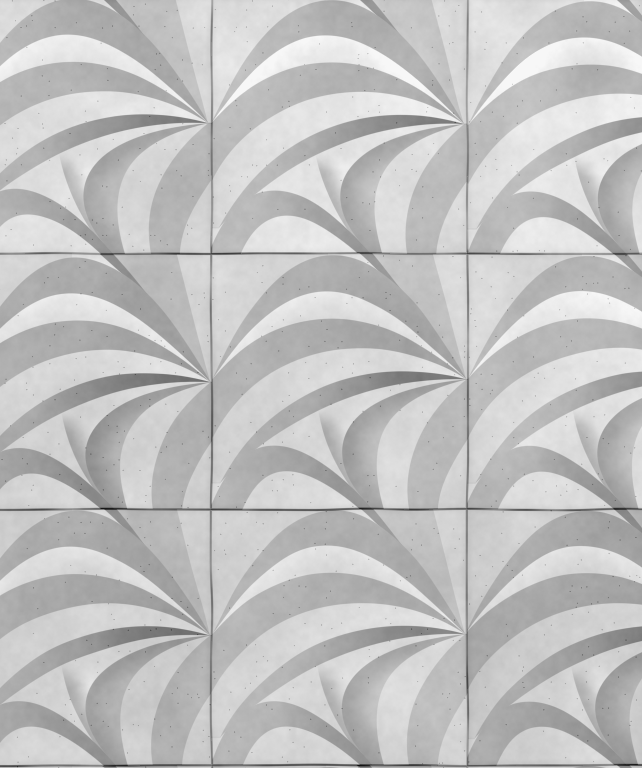
Give the GLSL for this pattern, as a Shadertoy shader.

```glsl
// Cast concrete wall tiles carved with fans of curved, shaded blades.

const vec2 FAN = vec2(0.99, 0.495); // point where the blades meet

float hash(vec2 p) {
    vec3 q = fract(p.xyx * vec3(0.1031, 0.1030, 0.0973));
    q += dot(q, q.yzx + 33.33);
    return fract((q.x + q.y) * q.z);
}

float noise(vec2 p) {
    vec2 i = floor(p), f = fract(p);
    f = f * f * (3.0 - 2.0 * f);
    return mix(mix(hash(i), hash(i + vec2(1, 0)), f.x),
               mix(hash(i + vec2(0, 1)), hash(i + vec2(1, 1)), f.x), f.y);
}

float fbm(vec2 p) {
    float sum = 0.0, amp = 0.5;
    for (int i = 0; i < 5; i++) {
        sum += amp * noise(p);
        p = p * 2.03 + 17.0;
        amp *= 0.5;
    }
    return sum;
}

vec2 bezier(vec2 a, vec2 b, vec2 c, vec2 d, float t) {
    float s = 1.0 - t;
    return s * s * s * a + 3.0 * s * t * (s * b + t * c) + t * t * t * d;
}

// Signed distance past a cubic whose x rises from a to d.
float past(vec2 p, vec2 a, vec2 b, vec2 c, vec2 d) {
    float t = 0.5;
    for (float h = 0.25; h > 0.00003; h *= 0.5)
        t += bezier(a, b, c, d, t).x < p.x ? h : -h;
    vec2 tangent = bezier(a, b, c, d, t + 0.005) - bezier(a, b, c, d, t - 0.005);
    return (p.y - bezier(a, b, c, d, t).y) * abs(tangent.x) / length(tangent);
}

float edge(float d) {
    float w = max(2.2 / iResolution.y, 0.002);
    return smoothstep(-w, w, d);
}

// Tone of one tile; y runs downward from 0 to 1.
float relief(vec2 p) {
    vec2 v = p.yx, fan = FAN.yx;

    // Upper right corner with a soft wedge
    float wedge = p.x - mix(0.86, 0.99, p.y * 2.0);
    float tone = mix(0.85, 0.77, smoothstep(0.55, 0.7, p.x) * (1.0 - edge(wedge)));

    // Leaf, whose tail runs on into the tile below
    vec2 q = p.y < 0.4 ? p + vec2(0, 1) : p;
    float leafTop = past(q, vec2(0, 0.98), vec2(0.14, 0.62), vec2(0.42, 0.68), vec2(0.8, 1.235));
    float leafLow = past(q, vec2(0.1, 1.05), vec2(0.2, 0.75), vec2(0.4, 0.78), vec2(0.8, 1.235));
    float leaf = mix(mix(0.73, 0.62, smoothstep(0.1, 0.6, p.x)), 0.86 + 0.05 * p.x, edge(leafLow));
    float tail = step(0.45, p.x) * step(p.x, 0.8);
    if (p.y < 0.4) tone = mix(tone, leaf, edge(leafTop) * tail);

    // Three sweeping blades, alternately shaded and lit
    float d = past(p, vec2(0, 0.49), vec2(0.27, -0.1), vec2(0.6, -0.2), FAN);
    tone = mix(tone, mix(0.74, 0.67, p.x), edge(d));
    d = past(p, vec2(0, 0.49), vec2(0.33, 0.02), vec2(0.55, 0.05), FAN);
    tone = mix(tone, 0.93 - 0.5 * clamp(d, 0.0, 0.1), edge(d));
    d = past(p, vec2(0, 0.49), vec2(0.25, 0.2), vec2(0.62, 0.155), FAN);
    tone = mix(tone, mix(0.74, 0.67, p.x), edge(d));
    d = past(p, vec2(0, 0.72), vec2(0.18, 0.36), vec2(0.66, 0.27), FAN);
    tone = mix(tone, mix(0.84, 0.91, p.x), edge(d));
    d = past(p, vec2(0.03, 0.9), vec2(0.22, 0.53), vec2(0.62, 0.39), FAN);
    tone = mix(tone, mix(0.73, 0.52, smoothstep(0.2, 0.9, p.x)), edge(d));
    float lower = past(p, vec2(0.03, 0.9), vec2(0.25, 0.66), vec2(0.6, 0.475), FAN);

    // Hollow beneath them, creased down the middle
    float crease = past(v, vec2(0.61, 0.41), vec2(0.72, 0.43), vec2(0.84, 0.47), vec2(1.0, 0.6));
    float hollow = mix(0.87, mix(0.72, 0.91, smoothstep(0.0, 0.1, crease)),
                       edge(crease) * smoothstep(0.6, 0.7, p.y));

    // Two blades falling from the fan
    d = past(v, fan, vec2(0.53, 0.55), vec2(0.75, 0.36), vec2(1.01, 0.63));
    hollow = mix(hollow, mix(0.66, 0.77, smoothstep(0.0, 0.14, d)), edge(d));
    d = past(v, fan, vec2(0.57, 0.68), vec2(0.72, 0.58), vec2(1.02, 0.673));
    hollow = mix(hollow, 0.86, edge(d));
    d = past(v, fan, vec2(0.6, 0.86), vec2(0.78, 0.72), vec2(1.02, 0.77));
    hollow = mix(hollow, 0.745, edge(d));
    d = past(v, vec2(0.72, 1.0), vec2(0.82, 0.93), vec2(0.92, 0.88), vec2(1.02, 0.88));
    hollow = mix(hollow, 0.85, edge(d) * edge(p.y - 0.7));
    tone = mix(tone, hollow, edge(lower));
    return p.y > 0.4 ? mix(tone, leaf, edge(leafTop)) : tone;
}

void mainImage(out vec4 fragColor, in vec2 fragCoord) {
    // Three rows of square tiles, about two and a half across
    vec2 g = vec2(fragCoord.x, iResolution.y - fragCoord.y) * 3.0 / iResolution.y;
    g += vec2(-0.826, 0.01);
    vec2 wobble = 0.006 * vec2(noise(g.yx * 5.0), noise(g * 5.0 + 40.0)) - 0.003;
    vec2 id = floor(g + wobble), p = g + wobble - id;

    // Each casting sits and shades a little differently
    vec2 shift = 0.014 * (vec2(hash(id + 21.0), hash(id + 54.0)) - 0.5);
    float tone = relief(p + shift);
    tone = 0.79 + (tone - 0.79) * mix(0.95, 1.2, hash(id + 70.0));
    tone += 0.05 * (hash(id + 90.0) - 0.5) - 0.012 * g.y;

    // Stains, grain and small pits
    tone += 0.11 * (fbm(g * 4.0 + id * 7.0) - 0.48) + 0.05 * (fbm(g * 38.0) - 0.48);
    vec2 cell = floor(g * 48.0);
    vec2 center = 0.25 + 0.5 * vec2(hash(cell + 11.0), hash(cell + 83.0));
    float pit = 1.0 - smoothstep(0.06, 0.2, length(fract(g * 48.0) - center));
    tone -= 0.16 * pit * step(0.94, hash(cell + 5.0));

    // Joints, darker along the rows
    vec2 gap = min(p, 1.0 - p);
    vec2 line = 1.0 - smoothstep(vec2(0.001), vec2(0.007), gap);
    tone -= max(line.x * 0.3, line.y * 0.42) * (0.6 + 0.6 * noise(g * 9.0));
    tone -= 0.03 * (1.0 - smoothstep(0.0, 0.03, min(gap.x, gap.y)));

    fragColor = vec4(vec3(clamp(tone, 0.0, 0.97)), 1.0);
}
```
